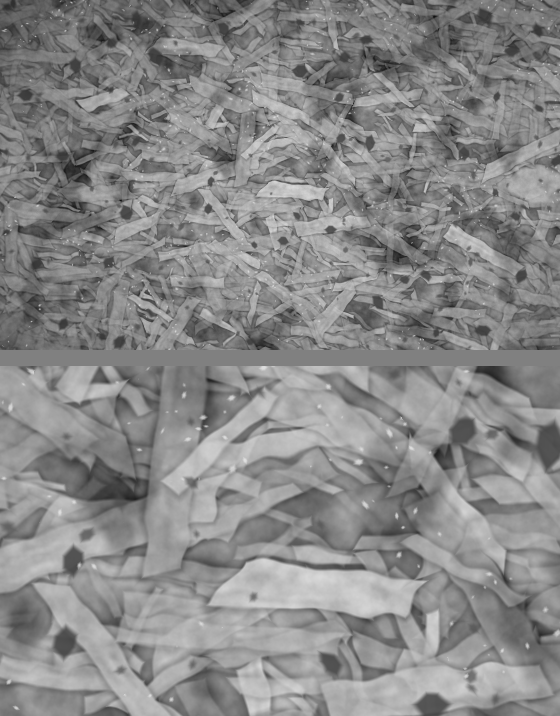
Top, the full canvas; bottom, a detail of the centre.
Write a Shadertoy shader that draws this texture.

```glsl
// Grey micrograph of a volcanic rock: pale feldspar laths lying in a loose flow,
// over a mottled groundmass with dark angular grains and bright glints.
// Laths and grains are scattered on jittered grids, then lit unevenly.

vec3 hash3(vec2 p) {
    vec3 q = fract(p.xyx * vec3(0.1031, 0.1030, 0.0973));
    q += dot(q, q.yxz + 33.33);
    return fract((q.xxy + q.yzz) * q.zyx);
}

float noise(vec2 p) {
    vec2 i = floor(p), f = fract(p);
    f = f * f * (3.0 - 2.0 * f);
    return mix(mix(hash3(i).x, hash3(i + vec2(1, 0)).x, f.x),
               mix(hash3(i + vec2(0, 1)).x, hash3(i + vec2(1, 1)).x, f.x), f.y);
}

float fbm(vec2 p) {
    float sum = 0.0, amp = 0.5;
    for (int i = 0; i < 4; i++) {
        sum += amp * noise(p);
        p = mat2(1.6, 1.2, -1.2, 1.6) * p + 7.3;
        amp *= 0.5;
    }
    return sum / 0.9375;
}

vec2 rotate(vec2 p, float a) {
    float c = cos(a), s = sin(a);
    return vec2(c * p.x + s * p.y, c * p.y - s * p.x);
}

// Paints one jittered grid of elongated crystals over the given tone
float paintLaths(float tone, vec2 p, float cell, float seed, float soft) {
    vec2 home = floor(p / cell);
    for (int k = 0; k < 9; k++) {
        vec2 id = home + vec2(k % 3 - 1, k / 3 - 1);
        vec3 place = hash3(id + seed), form = hash3(id + seed + 51.7);
        vec3 look = hash3(id + seed + 113.1);
        if (place.z > 0.8) continue;

        // Direction follows a slow flow, with a few strays
        vec2 centre = (id + place.xy) * cell;
        float stray = 2.0 * form.x - 1.0;
        float angle = -0.35 + 1.7 * (noise(centre * 3.2 + 4.0) - 0.5) + 1.5 * stray * stray * stray;
        vec2 q = rotate(p - centre, angle);

        float halfLength = cell * mix(0.4, 0.92, form.y);
        float halfWidth = min(halfLength * mix(0.11, 0.25, form.z * form.z), 0.02);
        q.x += q.y * (look.x - 0.5) * 2.0;
        float taper = 0.35 * halfWidth * q.x / halfLength * (look.y - 0.3);
        float d = max(abs(q.x) - halfLength, abs(q.y) - halfWidth + taper);

        // Thin dark rim, then the streaky pale body
        float opacity = mix(0.4, 0.95, look.z);
        tone *= 1.0 - 0.2 * opacity * smoothstep(0.008, 0.0, d);
        float streak = noise(vec2(q.x * 18.0, q.y * 160.0) + id * 5.0) - 0.5;
        float body = mix(0.57, 0.72, look.y) + 0.09 * streak;
        tone = mix(tone, body, opacity * smoothstep(soft, -soft, d));
    }
    return tone;
}

// Coverage of angular grains, with radii given as a range
float grains(vec2 p, float cell, float share, vec2 radii, float soft) {
    vec2 home = floor(p / cell);
    float cover = 0.0;
    for (int k = 0; k < 9; k++) {
        vec2 id = home + vec2(k % 3 - 1, k / 3 - 1);
        vec3 place = hash3(id + 211.0), form = hash3(id + 307.0);
        vec2 q = rotate(p - (id + place.xy) * cell, 6.28 * form.x);
        q.x *= mix(0.7, 1.2, form.y);
        float shape = max(max(abs(q.x), abs(q.y)), 0.8 * abs(q.x + q.y));
        float d = shape - mix(radii.x, radii.y, form.z);
        cover = max(cover, step(place.z, share) * smoothstep(soft, -soft, d));
    }
    return cover;
}

void mainImage(out vec4 fragColor, in vec2 fragCoord) {
    vec2 p = fragCoord / iResolution.y;
    float pixel = 1.0 / iResolution.y;

    // Uneven lamp; focus also falls off away from its centre
    vec2 e = (p - vec2(0.9, 0.45)) / vec2(0.9, 0.6);
    float falloff = dot(e, e);
    float soft = max(0.7 * pixel, 0.0018 + 0.0014 * falloff);

    // Ragged outlines
    vec2 warp = vec2(noise(p * 42.0), noise(p * 42.0 + 19.0)) - 0.5;
    vec2 w = p + 0.009 * warp;

    // Groundmass, then laths from small to large
    float tone = 0.47 + 0.5 * (fbm(p * 17.0) - 0.5);
    for (int i = 0; i < 6; i++) {
        float n = float(i);
        tone = paintLaths(tone, w + 0.37 * n, 0.05 + 0.02 * n, 17.0 * n, soft);
    }

    // One broad, smooth crystal near the right edge
    vec2 q = rotate(w - vec2(1.54, 0.47), -0.15) / vec2(0.085, 0.05);
    tone = mix(tone, 0.67, 0.9 * smoothstep(1.1, 0.9, length(q)));

    // Murky patches and fine surface grain
    tone -= 0.17 * smoothstep(0.5, 0.72, fbm(p * 11.0 + 31.0));
    tone += 0.15 * (fbm(p * 75.0) - 0.5);

    // Dark minerals, large and small
    tone = mix(tone, 0.23, 0.85 * grains(w, 0.11, 0.36, vec2(0.008, 0.019), 1.6 * soft));
    tone = mix(tone, 0.27, 0.7 * grains(w + 3.1, 0.045, 0.3, vec2(0.002, 0.007), 1.6 * soft));

    tone *= 1.16 - 0.28 * falloff;

    // Clustered glints
    float cluster = smoothstep(0.5, 0.8, noise(p * 10.0 + 5.0));
    float glint = grains(w + 7.7, 0.014, 0.3 * cluster, vec2(0.0003, 0.0024), max(pixel, 0.0015));
    tone = mix(tone, 0.92, 0.75 * glint);

    fragColor = vec4(vec3(clamp(tone, 0.0, 1.0)), 1.0);
}
```
